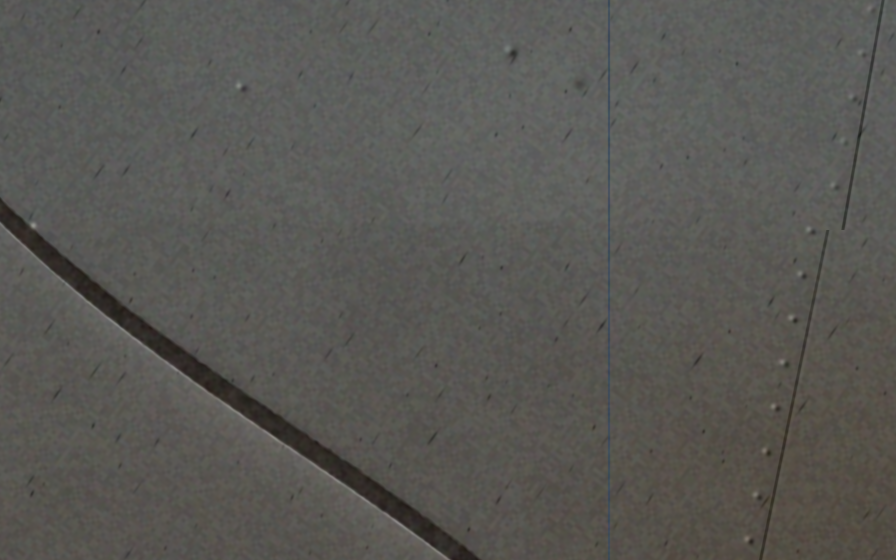
This texture is drawn by a Shadertoy shader. Its source:

```glsl
// Weathered grey metal skin: a dark curved gap with a lit lower lip, a fine
// blue vertical line, and a stepped panel seam followed by a row of rivets.
// Gradients give the base tone; hashed cells and value noise add wear and grain.

#define GAP_HALF_WIDTH 0.0165
#define LIP_GLOW 0.065
#define BLUE_LINE_X 1.0875
#define RIVET_SPACING 0.079
#define RIVET_RADIUS 0.0075
#define SEAM_STEP_Y 0.589
#define SCRATCH_CELL 0.06
#define SCRATCH_DEPTH 0.13
#define GRAIN_SCALE 150.0
#define GRAIN_AMOUNT 0.045

float hash(vec2 p) {
    vec3 q = fract(vec3(p.xyx) * 0.1031);
    q += dot(q, q.yzx + 33.33);
    return fract((q.x + q.y) * q.z);
}

float noise(vec2 p) {
    vec2 cell = floor(p), f = fract(p);
    f = f * f * (3.0 - 2.0 * f);
    float low = mix(hash(cell), hash(cell + vec2(1, 0)), f.x);
    float high = mix(hash(cell + vec2(0, 1)), hash(cell + vec2(1, 1)), f.x);
    return mix(low, high, f.y);
}

float spot(vec2 offset, float radius) {
    return exp(-dot(offset, offset) / (radius * radius));
}

// A dent: lit on the upper left, shaded on the lower right.
float dent(vec2 offset, float radius) {
    vec2 shift = vec2(-0.45, 0.3) * radius;
    return spot(offset - shift, radius * 0.75) - spot(offset + shift, radius * 0.75);
}

vec3 panelTone(vec2 p) {
    vec3 upper = vec3(0.365, 0.371, 0.362);
    vec3 lower = vec3(0.336, 0.325, 0.306);
    vec3 tone = mix(lower, upper, smoothstep(0.0, 0.9, p.y));
    float warm = smoothstep(0.95, 1.65, p.x + 0.2 * (1.0 - p.y)) * smoothstep(0.85, 0.1, p.y);
    tone += warm * vec3(-0.008, -0.022, -0.038);
    tone += 0.016 * spot((p - vec2(0.95, 0.74)) * vec2(0.6, 1.0), 0.2);
    tone -= 0.025 * spot(p - vec2(0.0, 1.0), 0.4);
    // Faint darker patch with a soft upper edge.
    float patchX = smoothstep(0.48, 0.65, p.x) * smoothstep(1.09, 0.98, p.x);
    tone -= 0.014 * patchX * smoothstep(0.61, 0.59, p.y) * smoothstep(0.2, 0.55, p.y);
    return tone + 0.014 * (noise(p * 9.0) - 0.5);
}

// Short slanted marks scattered over neighbouring cells.
float scratches(vec2 p) {
    float total = 0.0;
    vec2 home = floor(p / SCRATCH_CELL);
    for (int j = -1; j <= 1; j++)
    for (int i = -1; i <= 1; i++) {
        vec2 cell = home + vec2(i, j);
        float chance = hash(cell + 17.0);
        vec2 jitter = vec2(hash(cell + 41.0), hash(cell + 83.0));
        vec2 q = p - (cell + jitter) * SCRATCH_CELL;
        float size = hash(cell + 119.0);
        vec2 along = normalize(vec2(0.25 + 0.5 * size, 1.0));
        vec2 local = vec2(dot(q, vec2(along.y, -along.x)), dot(q, along));
        local /= vec2(0.0028, mix(0.004, 0.015, size * size));
        total += step(0.58, chance) * mix(0.25, 1.0, jitter.x * jitter.y + 0.2) * spot(local, 1.0);
    }
    return min(total, 1.0);
}

float gapHeight(float x) {
    return 0.625 + x * (-0.969 + x * (0.554 - 0.35 * x));
}

void mainImage(out vec4 fragColor, in vec2 fragCoord) {
    vec2 p = fragCoord / iResolution.y;
    float pixel = 1.0 / iResolution.y;
    vec3 color = panelTone(p);
    color -= SCRATCH_DEPTH * scratches(p) * vec3(1.0, 1.0, 0.95);

    // Isolated pits on the upper panel.
    vec2 largePit = p - vec2(0.912, 0.908);
    color += 0.17 * dent(largePit, 0.010) - 0.06 * spot(largePit - vec2(0.0, -0.002), 0.015);
    color += 0.16 * dent(p - vec2(0.431, 0.844), 0.009);
    color -= 0.10 * spot(p - vec2(1.036, 0.850), 0.010);

    // Stepped panel seam.
    float upperPart = smoothstep(SEAM_STEP_Y - 0.006, SEAM_STEP_Y + 0.006, p.y);
    float upperSeam = p.x - (1.402 + 0.175 * p.y);
    float lowerSeam = p.x - (1.358 + 0.204 * p.y);
    float seam = mix(lowerSeam, upperSeam, step(SEAM_STEP_Y, p.y));
    color -= (0.10 + 0.03 * upperPart) * smoothstep(0.0025 + pixel, 0.001, abs(seam));
    color -= 0.018 * exp(-abs(seam) / 0.012);
    color += 0.025 * spot(vec2(seam - 0.006, 0.0), 0.003);

    // Rivets run beside the seam and shift with its step.
    float index = clamp(floor((0.983 - p.y) / RIVET_SPACING + 0.5), 0.0, 12.0);
    float rivetY = 0.983 - index * RIVET_SPACING;
    float rivetX = index < 4.5 ? 1.3535 + 0.206 * rivetY : 1.3305 + 0.2 * rivetY;
    float rivetGain = mix(0.10, 0.17, smoothstep(3.0, 7.0, index));
    color += rivetGain * dent(p - vec2(rivetX, rivetY), RIVET_RADIUS);

    // Curved gap, shaded above and lit along its lower lip.
    float d = (p.y - gapHeight(p.x)) * 0.79;
    float below = -d - GAP_HALF_WIDTH;
    float glowReach = 0.6 + 0.4 * smoothstep(0.0, 0.25, p.x);
    float lit = smoothstep(-pixel, pixel, below);
    color += lit * LIP_GLOW * glowReach * exp(-max(below, 0.0) / 0.045);
    color -= 0.035 * exp(-max(d - GAP_HALF_WIDTH, 0.0) / 0.010) * (1.0 - lit);
    float ragged = 0.003 * (noise(p * 110.0) - 0.5);
    float gap = smoothstep(0.002 + pixel, -0.002 - pixel, abs(d) - GAP_HALF_WIDTH + ragged);
    vec3 gapTone = vec3(0.185, 0.165, 0.148) + 0.05 * (noise(p * 70.0) - 0.5);
    gapTone -= 0.03 * smoothstep(0.0, GAP_HALF_WIDTH, d);
    color = mix(color, gapTone, gap);
    float lipWear = 0.5 + 0.8 * noise(p * 45.0);
    color += 0.11 * lipWear * spot(vec2(below - 0.0025, 0.0), 0.0025);
    color += 0.25 * spot(p - vec2(0.060, 0.597), 0.006);

    // Fine blue vertical line.
    float blueLine = smoothstep(0.0016 + pixel, 0.0004, abs(p.x - BLUE_LINE_X));
    color = mix(color, vec3(0.23, 0.29, 0.36), 0.85 * blueLine);

    // Neutral and coloured grain.
    vec2 g = mat2(0.8, 0.6, -0.6, 0.8) * p * GRAIN_SCALE;
    vec3 tint = vec3(noise(g * 0.6 + 7.0), noise(g * 0.6 + 61.0), noise(g * 0.6 + 137.0)) - 0.5;
    color += GRAIN_AMOUNT * (noise(g) - 0.5) + 0.6 * GRAIN_AMOUNT * tint;
    fragColor = vec4(clamp(color, 0.0, 1.0), 1.0);
}
```
